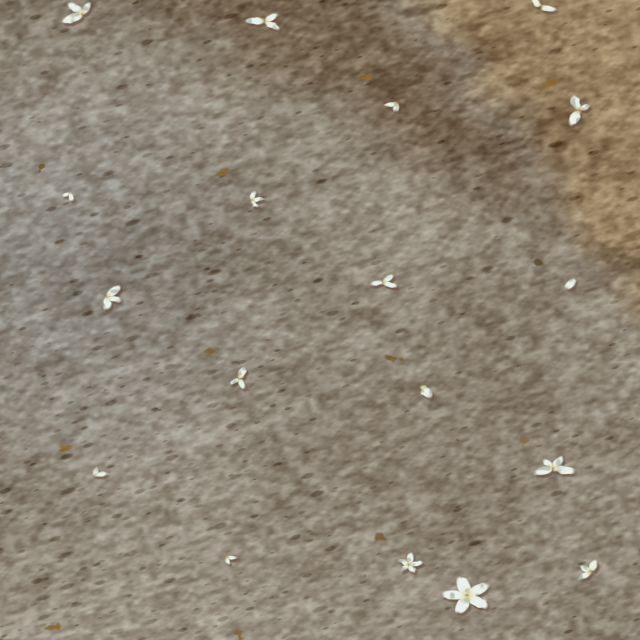
Write a three.js fragment shader that draws this texture.

```glsl
varying vec2 vUv;

const vec3 EARTH_DARK = vec3(0.36, 0.30, 0.235);
const vec3 EARTH_LIGHT = vec3(0.69, 0.665, 0.61);
const vec3 SAND_TINT = vec3(1.06, 0.98, 0.84);
const vec3 COOL_TINT = vec3(0.96, 1.0, 1.05);
const vec3 PETAL_WHITE = vec3(0.91, 0.95, 0.92);
const vec3 PETAL_SHADE = vec3(0.73, 0.75, 0.70);
const vec3 PETAL_HEART = vec3(0.86, 0.78, 0.48);
const vec3 SHADOW = vec3(0.40, 0.29, 0.24);
const vec3 LEAF_OCHRE = vec3(0.58, 0.42, 0.14);
const vec3 LEAF_BROWN = vec3(0.29, 0.22, 0.13);
const float BASE_TONE = 0.61;
const float STAIN_DEPTH = 0.36;
const float GRAIN_TILT = 0.3;
const float EDGE = 0.0022;
const float PETAL_LENGTH = 0.024;
const int BLOSSOMS = 17;
const int LEAVES = 12;

float hash(vec2 p) {
  vec3 q = fract(p.xyx * 0.1031);
  q += dot(q, q.yzx + 33.33);
  return fract((q.x + q.y) * q.z);
}

float noise(vec2 p) {
  vec2 i = floor(p), f = fract(p);
  f = f * f * (3.0 - 2.0 * f);
  return mix(mix(hash(i), hash(i + vec2(1, 0)), f.x),
             mix(hash(i + vec2(0, 1)), hash(i + vec2(1, 1)), f.x), f.y);
}

vec2 rotate(vec2 p, float a) {
  float c = cos(a), s = sin(a);
  return vec2(c * p.x + s * p.y, c * p.y - s * p.x);
}

float glow(vec2 p, vec2 centre, float radius) {
  vec2 d = (p - centre) / radius;
  return exp(-dot(d, d));
}

float segment(vec2 p, vec2 a, vec2 b) {
  vec2 ab = b - a;
  return length(p - a - ab * clamp(dot(p - a, ab) / dot(ab, ab), 0.0, 1.0));
}

// Dark oval pits, one at most per cell
float pits(vec2 p, float cells, float amount) {
  vec2 q = p * cells, id = floor(q);
  vec2 jitter = vec2(hash(id + 3.1), hash(id + 7.7)) * 0.4 + 0.3;
  float radius = mix(0.12, 0.27, hash(id + 11.3));
  float d = length((fract(q) - jitter) * vec2(0.85, 1.3));
  return step(hash(id + 19.9), amount) * (1.0 - smoothstep(radius * 0.4, radius, d));
}

// Distance to a foreshortened blossom, some petals missing
float blossom(vec2 p, float id, float size, float fullness) {
  p = vec2(p.x, p.y * 1.3) + 0.003 * (noise(p * 170.0 + id) - 0.5);
  float d = 1.0;
  for (int k = 0; k < 5; k++) {
    vec2 key = vec2(id, float(k) + 0.5);
    float len = size * mix(0.65 + 0.5 * hash(key), 1.0, fullness);
    vec2 q = rotate(p, hash(vec2(id, 9.0)) * 6.283 + float(k) * 1.257);
    q.x -= 0.52 * len;
    float petal = (length(q / vec2(0.5, 0.25)) - len) * 0.3;
    if (k == 0 || hash(key + 4.0) < 0.4 + fullness) d = min(d, petal);
  }
  return d;
}

vec3 addBlossom(vec3 col, vec2 p, float id, float size, float fullness) {
  if (length(p) > size * 2.0) return col;
  float shade = blossom(p + vec2(-0.003, 0.004), id, size, fullness);
  col = mix(col, SHADOW, 0.65 * (1.0 - smoothstep(-EDGE, EDGE * 1.5, shade)));
  float d = blossom(p, id, size, fullness);
  vec3 petal = mix(PETAL_SHADE, PETAL_WHITE, smoothstep(0.15, 0.6, noise(p * 130.0 + id)));
  petal = mix(petal, PETAL_HEART, 0.7 * glow(p, vec2(0.0), size * 0.2));
  return mix(col, petal, 1.0 - smoothstep(-EDGE, EDGE, d));
}

void main() {
  vec2 uv = vUv;
  vec2 g = rotate(uv, GRAIN_TILT) * vec2(0.65, 1.15);
  float drift = noise(uv * 5.0 + 2.0) - 0.5;
  float patches = noise(g * 16.0 + 8.0) - 0.5;

  // Damp wedge and the dry sand beyond it
  float wobble = 0.05 * patches + 0.03 * drift;
  float right = dot(uv - vec2(0.91, 0.62), vec2(0.81, 0.58)) + wobble;
  float left = dot(uv - vec2(0.9, 0.6), vec2(0.48, 0.876)) + wobble;
  float stain = (1.0 - smoothstep(-0.06, 0.03, right)) * smoothstep(-0.05, 0.10, left);
  float sand = smoothstep(-0.03, 0.06, right);

  // Broad light, worn creases and fine grain
  float tone = BASE_TONE - STAIN_DEPTH * stain + 0.14 * drift + 0.16 * patches;
  tone += 0.12 * glow(uv, vec2(0.08, 0.78), 0.15) + 0.10 * glow(uv, vec2(0.28, 0.18), 0.22);
  tone -= 0.20 * glow(uv, vec2(0.08, 1.02), 0.15) + 0.10 * glow(uv, vec2(0.6, 0.32), 0.2);
  float crease = segment(uv, vec2(0.68, 0.71), vec2(0.87, 0.6)) + 0.012 * patches;
  float ridge = segment(uv, vec2(0.4, 0.51), vec2(0.68, 0.42)) + 0.03 * patches;
  tone += 0.22 * (1.0 - smoothstep(0.0, 0.009, crease)) * noise(uv * 60.0);
  tone += 0.09 * (1.0 - smoothstep(0.0, 0.04, ridge));
  tone += 0.28 * (noise(g * 65.0) - 0.5) + 0.46 * (noise(g * 125.0) - 0.5);
  tone += 0.24 * (noise(g * 230.0) - 0.5);
  float clumps = smoothstep(0.55, 0.8, noise(g * 42.0 + 5.0));
  tone -= 0.32 * clumps * glow(vec2(right, 0.0), vec2(0.05, 0.0), 0.06);
  float pitted = 0.10 + 0.28 * glow(uv, vec2(0.15, 0.12), 0.4);
  tone -= 0.40 * pits(g, 30.0, pitted) + 0.30 * pits(g + 0.37, 52.0, pitted);

  vec3 col = mix(EARTH_DARK, EARTH_LIGHT, clamp(tone, -0.25, 1.15));
  col *= mix(vec3(1.0), COOL_TINT, glow(uv, vec2(0.1, 0.58), 0.3));
  col *= mix(vec3(1.0), SAND_TINT, max(sand, 0.4 * stain));

  // Scattered leaf crumbs
  for (int i = 0; i < LEAVES; i++) {
    float id = float(i) + 1.0;
    vec2 p = rotate(uv - fract(vec2(0.31, 0.17) + id * vec2(0.755, 0.57)), hash(vec2(id, 2.0)) - 0.5);
    float d = length(p * vec2(0.6, 1.2)) + 0.008 * (noise(p * 150.0 + id) - 0.5);
    vec3 leaf = mix(LEAF_BROWN, LEAF_OCHRE, hash(vec2(id, 6.0)));
    col = mix(col, leaf, 0.75 * (1.0 - smoothstep(0.003, 0.008, d)));
  }

  // Fallen blossoms, then one whole flower
  for (int i = 0; i < BLOSSOMS; i++) {
    float id = float(i) + 1.0;
    vec2 place = fract(vec2(0.09, 0.42) + id * vec2(0.7549, 0.5698));
    float size = PETAL_LENGTH * mix(0.7, 1.3, hash(vec2(id, 5.0)));
    col = addBlossom(col, uv - place, id, size, 0.0);
  }
  col = addBlossom(col, uv - vec2(0.73, 0.07), 31.0, PETAL_LENGTH * 1.6, 1.0);
  gl_FragColor = vec4(col, 1.0);
}
```
